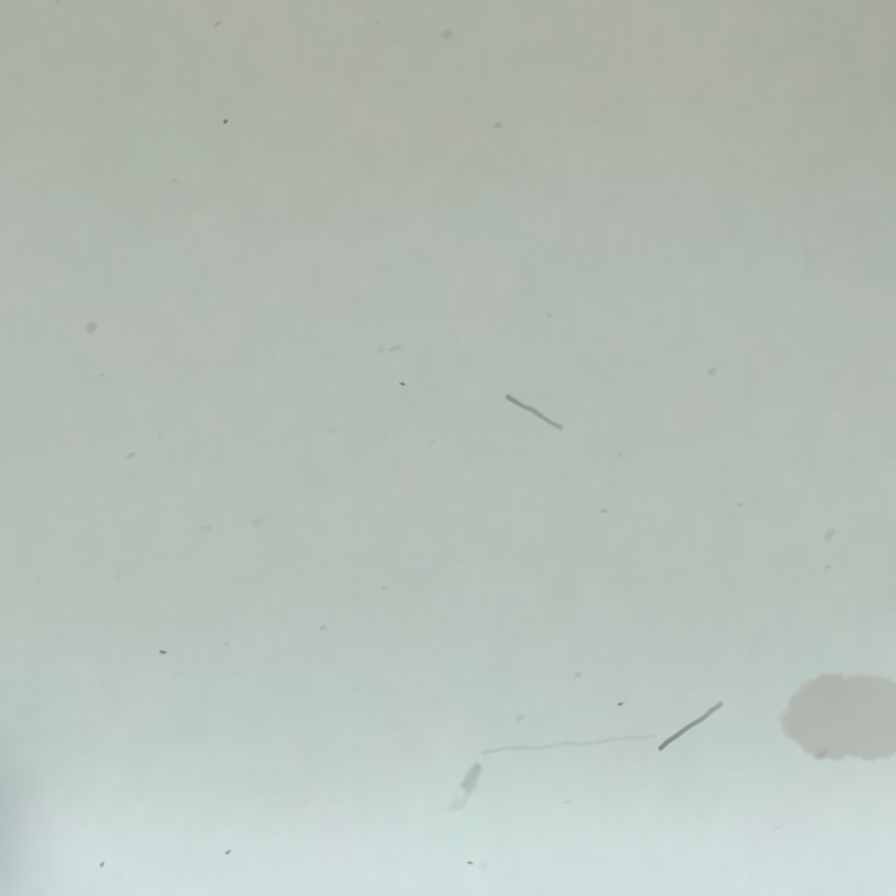
Write a Shadertoy shader that draws this texture.

```glsl
float hash(vec2 p) {
    vec3 q = fract(p.xyx * vec3(0.1031, 0.1030, 0.0973));
    q += dot(q, q.yzx + 33.33);
    return fract((q.x + q.y) * q.z);
}

float noise(vec2 p) {
    vec2 i = floor(p), f = fract(p);
    f = f * f * (3.0 - 2.0 * f);
    return mix(mix(hash(i), hash(i + vec2(1, 0)), f.x),
               mix(hash(i + vec2(0, 1)), hash(i + vec2(1, 1)), f.x), f.y);
}

float fbm(vec2 p) {
    float sum = 0.0, amp = 0.5;
    for (int i = 0; i < 4; i++) {
        sum += amp * noise(p);
        p = mat2(1.6, 1.2, -1.2, 1.6) * p + 7.3;
        amp *= 0.5;
    }
    return sum;
}

// Soft stroke from a to b, fading towards b
float scratch(vec2 p, vec2 a, vec2 b, float width) {
    vec2 d = b - a;
    float t = clamp(dot(p - a, d) / dot(d, d), 0.0, 1.0);
    float dist = length(p - a - d * t);
    return (1.0 - smoothstep(width * 0.3, width * 1.5, dist)) * (1.0 - 0.45 * t);
}

// Light falling off from the bottom to the top
vec3 wallColor(float y) {
    vec3 c = mix(vec3(0.815, 0.875, 0.868), vec3(0.75, 0.802, 0.785), smoothstep(0.0, 0.2, y));
    c = mix(c, vec3(0.712, 0.757, 0.728), smoothstep(0.13, 0.38, y));
    c = mix(c, vec3(0.698, 0.736, 0.703), smoothstep(0.33, 0.68, y));
    return mix(c, vec3(0.674, 0.693, 0.648), smoothstep(0.6, 0.98, y));
}

// Scattered dirt: a few dark dots among many faint smears
float specks(vec2 p) {
    float dirt = 0.0;
    vec2 wobble = 0.004 * (vec2(noise(p * 130.0), noise(p * 130.0 + 40.0)) - 0.5);
    for (int i = 0; i < 46; i++) {
        float k = float(i);
        vec2 center = vec2(hash(vec2(k, 3.7)), hash(vec2(k, 19.1)));
        float dark = step(k, 6.5);
        float radius = mix(0.004 + 0.007 * hash(vec2(k, 41.3)), 0.005, dark);
        float angle = 0.9 * hash(vec2(k, 57.9));
        vec2 d = p - center + wobble;
        d = mat2(cos(angle), -sin(angle), sin(angle), cos(angle)) * d;
        d.y *= 1.2 + hash(vec2(k, 71.0));
        float strength = mix(0.015 + 0.06 * hash(vec2(k, 83.0)), 0.25, dark);
        dirt += strength * (1.0 - smoothstep(0.1, 1.0, length(d) / radius));
    }
    return dirt;
}

void mainImage(out vec4 fragColor, in vec2 fragCoord) {
    vec2 uv = fragCoord / iResolution.xy;

    // Uneven lighting
    float cloud = fbm(uv * 4.0);
    vec3 color = wallColor(uv.y + 0.07 * (cloud - 0.47));
    color -= 0.025 * smoothstep(0.75, 1.05, uv.x) * smoothstep(0.4, 1.0, uv.y);
    color -= vec3(0.12, 0.125, 0.115) * exp(-dot((uv - vec2(-0.02, 0.06)) / vec2(0.06, 0.11),
                                                  (uv - vec2(-0.02, 0.06)) / vec2(0.06, 0.11)));

    // Pinkish and greenish mottling, with a faint fine weave
    float tint = fbm(uv * 13.0 + 20.0) - 0.47;
    color += tint * vec3(0.025, -0.012, 0.006);
    color += 0.018 * (fbm(uv * 32.0 + 5.0) - 0.47);
    color += 0.007 * (noise(uv * vec2(190, 45)) + noise(uv * vec2(45, 190)) - 1.0);

    // Worn stain near the lower right edge
    vec2 s = (uv - vec2(0.95, 0.2)) / vec2(0.085, 0.052);
    float edge = length(s) + 0.75 * (fbm(uv * 24.0 + 3.0) - 0.47);
    float stain = 1.0 - smoothstep(0.88, 1.02, edge);
    color = mix(color, vec3(0.685, 0.705, 0.678) + 0.04 * tint, 0.85 * stain);

    // Scratches and a rubbed smear
    vec2 p = uv + 0.004 * (vec2(noise(uv * 60.0), noise(uv * 60.0 + 9.0)) - 0.5);
    float marks = 0.17 * scratch(p, vec2(0.567, 0.558), vec2(0.627, 0.523), 0.0027);
    marks += 0.26 * scratch(p, vec2(0.737, 0.166), vec2(0.804, 0.214), 0.003);
    marks += 0.045 * scratch(p, vec2(0.54, 0.161), vec2(0.73, 0.178), 0.0025);
    marks += 0.11 * scratch(p, vec2(0.542, 0.155), vec2(0.5, 0.085), 0.007)
           * smoothstep(0.35, 0.7, noise(uv * 70.0));
    marks += specks(uv);

    color -= marks * vec3(0.98, 1.0, 1.0);
    fragColor = vec4(clamp(color, 0.0, 1.0), 1.0);
}
```
